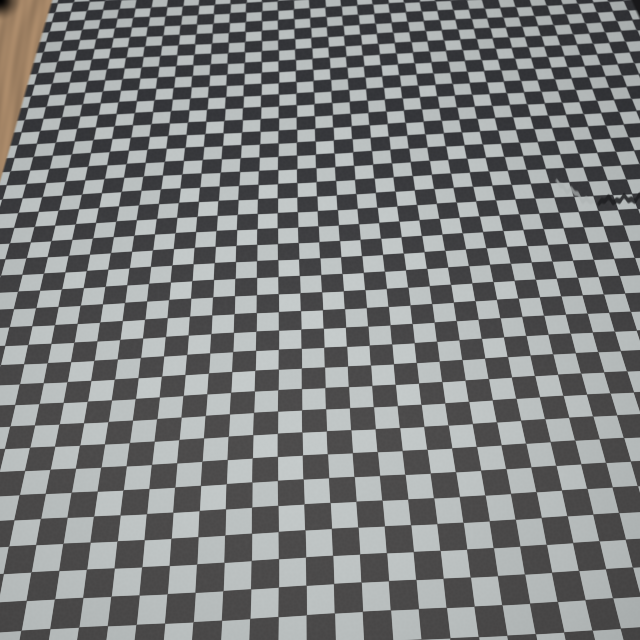
Write a WebGL 2 fragment shader that draws this texture.

```glsl
#version 300 es
precision highp float;
// Black and white checkered paper receding in perspective, with wood at its edge and a small tear.
uniform vec2 u_resolution;
out vec4 fragColor;

#define VANISH_X 0.435             // column whose grid line stays vertical
#define HORIZON 1.194              // height of the horizon above the top edge
#define CELL_WIDTH 0.0205          // cell width per unit of depth
#define ROW_RATE 99.02             // row density
#define ROW_PHASE 63.9
#define TILT 0.055                 // rows climb to the right
#define SHEET_EDGES vec2(-14.4, 22.5) // sheet sides, in cells
#define BLUR vec2(0.0032, 0.0019)  // edge softness at top and bottom
#define INK_FAR vec3(0.205, 0.21, 0.225)
#define INK_NEAR vec3(0.295, 0.29, 0.29)
#define PAPER vec3(0.735, 0.757, 0.757)
#define WOOD vec3(0.63, 0.51, 0.39)

vec2 hash2(vec2 p) {
  vec3 a = fract(p.xyx * vec3(0.1031, 0.103, 0.0973));
  a += dot(a, a.yzx + 33.33);
  return fract((a.xx + a.yz) * a.zy);
}

// Distance to the nearest scattered point
float cellNoise(vec2 p) {
  vec2 id = floor(p), f = fract(p);
  float nearest = 2.0;
  for (int y = -1; y <= 1; y++)
    for (int x = -1; x <= 1; x++) {
      vec2 o = vec2(x, y);
      nearest = min(nearest, length(o + hash2(id + o) - f));
    }
  return nearest;
}

// Soft square wave of period 2: positive on [0,1), negative on [1,2)
vec2 squareWave(vec2 t, vec2 soft) {
  vec2 d = 0.5 - abs(mod(t + 0.5, 2.0) - 1.0);
  return smoothstep(-soft, soft, d) * 2.0 - 1.0;
}

float segment(vec2 p, vec2 a, vec2 b) {
  vec2 d = b - a;
  return length(p - a - d * clamp(dot(p - a, d) / dot(d, d), 0.0, 1.0));
}

void main() {
  vec2 p = gl_FragCoord.xy / u_resolution;
  p.y = 1.0 - p.y; // measured down from the top
  float pixel = 1.0 / min(u_resolution.x, u_resolution.y);

  // Gentle waves in the paper
  vec2 q = p + 0.0009 * vec2(sin(p.y * 17.0 + p.x * 5.0), sin(p.x * 13.0 - p.y * 6.0));

  // Perspective grid
  float depth = q.y + HORIZON;
  float rowDepth = depth + TILT * (q.x - 0.45);
  vec2 grid = vec2((q.x - VANISH_X) / (CELL_WIDTH * depth), ROW_PHASE - ROW_RATE / rowDepth);
  vec2 cellSize = vec2(CELL_WIDTH * depth, rowDepth * rowDepth / ROW_RATE);
  float blur = max(mix(BLUR.x, BLUR.y, smoothstep(0.0, 0.5, p.y)), 0.75 * pixel);
  vec2 wave = squareWave(grid, blur / cellSize);
  float white = smoothstep(-0.45, 1.0, wave.x * wave.y); // ink spreads at the joints

  // Ink and paper with print mottling and variation between cells
  float tone = hash2(floor(grid) + 71.0).x - 0.5;
  float mottle = cellNoise(p * 190.0) - 0.5;
  vec3 ink = mix(INK_FAR, INK_NEAR, smoothstep(0.12, 0.72, p.y)) + 0.018 * mottle;
  vec3 paper = PAPER + 0.025 * tone + 0.01 * mottle;
  vec3 color = mix(ink, paper, white);

  // Light falling off towards the corners
  vec2 c = p - vec2(0.45, 0.53);
  color *= 1.04 - 0.26 * dot(c, c);

  // Tear: a pale scuff, then a dark ragged slit
  float ragged = 0.003 * sin(p.x * 240.0) + 0.002 * sin(p.x * 530.0);
  vec2 t = p + vec2(0.0, ragged);
  float scuff = segment(t, vec2(0.872, 0.287), vec2(0.925, 0.318));
  float slit = segment(t, vec2(0.938, 0.314), vec2(1.01, 0.309));
  color = mix(color, PAPER * 0.93, 0.7 * (1.0 - smoothstep(0.001, 0.006, scuff)));
  color = mix(color, INK_FAR * 0.55, 0.85 * (1.0 - smoothstep(0.002, 0.007, slit)));

  // Wood on the left and shadow on the right, beyond the sheet
  float grain = sin(p.x * 190.0 + p.y * 38.0 + 2.0 * sin(p.y * 21.0)) + 0.5 * sin(p.x * 430.0 + p.y * 70.0);
  vec3 wood = WOOD * (1.0 + 0.05 * grain) * smoothstep(0.0, 0.035, length(p));
  float soft = blur / cellSize.x;
  color = mix(wood, color, smoothstep(-soft, soft, grid.x - SHEET_EDGES.x));
  color = mix(color, INK_FAR * 0.45, smoothstep(-soft, soft, grid.x - SHEET_EDGES.y));

  fragColor = vec4(color, 1.0);
}
```
